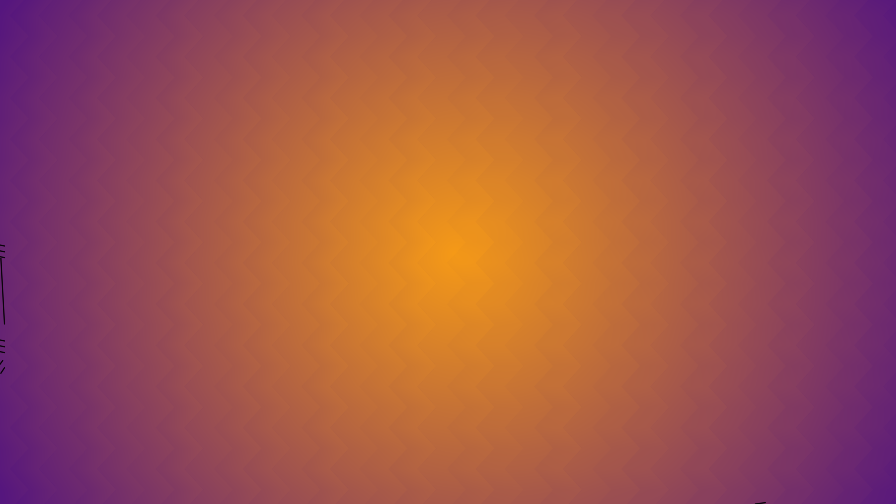
Give the GLSL for this background, as a Shadertoy shader.

```glsl
float strokeDistance(vec2 p, vec2 a, vec2 b) {
    vec2 ab = b - a;
    return length(p - a - ab * clamp(dot(p - a, ab) / dot(ab, ab), 0.0, 1.0));
}

// Faint vertical ribbons whose borders bend into chevrons
float chevronShade(vec2 p, float pixel) {
    float bend = abs(fract(p.y / 0.046 + 0.15) - 0.5) * 2.0;
    float column = (p.x + 0.021 * bend) / 0.0325;
    float ramp = fract(column);
    float edge = pixel / 0.0325 * 1.5;
    float ribbon = ramp - smoothstep(1.0 - edge, 1.0, ramp) * ramp;
    float variation = 0.6 + 0.4 * sin(floor(column) * 2.4);
    return (ribbon - 0.5) * variation;
}

// Small ink scraps along the border
float inkDistance(vec2 p) {
    float d = strokeDistance(p, vec2(0.001, 0.274), vec2(0.005, 0.201));
    for (int i = 0; i < 3; i++) {
        float step = float(i) * 0.0065;
        d = min(d, strokeDistance(p, vec2(0.0, 0.289 - step), vec2(0.005, 0.288 - step)));
        d = min(d, strokeDistance(p, vec2(0.0, 0.183 - step), vec2(0.005, 0.182 - step)));
    }
    d = min(d, strokeDistance(p, vec2(0.0, 0.156), vec2(0.003, 0.160)));
    d = min(d, strokeDistance(p, vec2(0.001, 0.146), vec2(0.005, 0.152)));
    return min(d, strokeDistance(p, vec2(0.843, 0.0), vec2(0.854, 0.0015)));
}

void mainImage(out vec4 fragColor, in vec2 fragCoord) {
    vec2 p = fragCoord / iResolution.x;
    float pixel = 1.0 / iResolution.x;

    // Warm radial glow fading to violet corners
    float radius = length(p - vec2(0.508, 0.279)) / 0.575;
    vec3 amber = vec3(0.96, 0.60, 0.09);
    vec3 violet = vec3(0.335, 0.085, 0.495);
    float shade = chevronShade(p, pixel);
    vec3 color = mix(amber, violet, clamp(radius - 0.025 * shade, 0.0, 1.0));
    color *= 1.0 + 0.012 * shade;

    float ink = 1.0 - smoothstep(0.0007 - pixel * 0.5, 0.0007 + pixel * 0.5, inkDistance(p));
    color = mix(color, vec3(0.04, 0.01, 0.04), ink);
    fragColor = vec4(color, 1.0);
}
```
